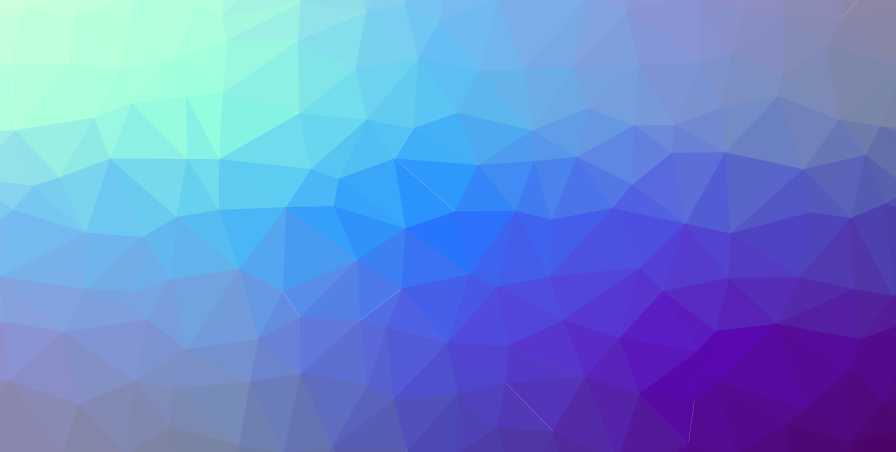
Reproduce this background procedurally as a WebGL 2 fragment shader.

```glsl
#version 300 es
precision highp float;
// Low-poly background: a jittered grid is split into triangles, and each one
// is filled flat with the blend of a horizontal and a vertical colour ramp
// (mint, blue, purple) taken at its center, mixed in a perceptual space.

#define ROWS 8.2                  // grid cells over the canvas height
#define SHIFT vec2(0.34, 0.15)    // grid offset in cells
#define JITTER 0.76               // vertex scatter, below 1
#define SEAM_SHARE 0.018          // share of triangles with a pale seam
#define SEAM_LIGHT 0.28           // strength of the seam
#define MINT vec3(0.80, 1.00, 0.86)
#define AQUA vec3(0.57, 1.00, 0.87)
#define BLUE vec3(0.09, 0.47, 1.00)
#define VIOLET vec3(0.36, 0.00, 0.75)
#define PLUM vec3(0.29, 0.00, 0.40)

uniform vec2 u_resolution;
out vec4 fragColor;

// Linear RGB to cone response
const mat3 CONES = mat3(0.4122, 0.2119, 0.0883,
                        0.5363, 0.6807, 0.2817,
                        0.0514, 0.1074, 0.6300);

float hash(vec2 p) {
  return fract(sin(dot(p, vec2(127.1, 311.7))) * 43758.5453);
}

float cross2(vec2 a, vec2 b) { return a.x * b.y - a.y * b.x; }

vec2 gridPoint(vec2 id) {
  return id + JITTER * (vec2(hash(id), hash(id + 57.3)) - 0.5);
}

// Colour conversion, for even blends between distant hues
vec3 toPerceptual(vec3 rgb) {
  return pow(CONES * pow(rgb, vec3(2.2)), vec3(1.0 / 3.0));
}

vec3 toDisplay(vec3 c) {
  return pow(clamp(inverse(CONES) * (c * c * c), 0.0, 1.0), vec3(1.0 / 2.2));
}

vec3 ramp(float t) {
  vec3 stops[5] = vec3[5](MINT, AQUA, BLUE, VIOLET, PLUM);
  float s = clamp(t, 0.0, 1.0) * 4.0;
  int i = min(int(s), 3);
  return mix(toPerceptual(stops[i]), toPerceptual(stops[i + 1]), s - float(i));
}

// Signed distance to the line a-b, positive on its left
float sideDistance(vec2 p, vec2 a, vec2 b) {
  vec2 edge = b - a;
  return cross2(edge, p - a) / max(length(edge), 1e-4);
}

// Adds one flat triangle: colour times coverage, and coverage
void addTriangle(vec2 p, vec2 a, vec2 b, vec2 c, float pixel, inout vec4 sum) {
  float seam = sideDistance(p, c, a);
  float inside = min(seam, min(sideDistance(p, a, b), sideDistance(p, b, c)));
  float cover = clamp(inside / pixel + 0.5, 0.0, 1.0);
  if (cover <= 0.0) return;
  vec2 center = (a + b + c) / 3.0;
  vec2 uv = (center + SHIFT) / ROWS;
  uv.x *= u_resolution.y / u_resolution.x;
  vec3 color = toDisplay(0.5 * (ramp(uv.x) + ramp(1.0 - uv.y)));
  float line = 1.0 - smoothstep(0.0, pixel, abs(seam));
  line *= step(hash(floor(center * 16.0)), SEAM_SHARE);
  color = mix(color, vec3(1.0), SEAM_LIGHT * line);
  sum += vec4(color, 1.0) * cover;
}

void main() {
  vec2 p = gl_FragCoord.xy / u_resolution.y * ROWS - SHIFT;
  float pixel = ROWS / u_resolution.y;
  vec4 sum = vec4(0.0);

  // Scattered points may push a neighbouring cell over this place
  for (int y = -1; y <= 1; y++) {
    for (int x = -1; x <= 1; x++) {
      vec2 id = floor(p) + vec2(x, y);
      vec2 a = gridPoint(id);
      vec2 b = gridPoint(id + vec2(1.0, 0.0));
      vec2 c = gridPoint(id + vec2(1.0, 1.0));
      vec2 d = gridPoint(id + vec2(0.0, 1.0));
      // Delaunay split: cut through the corners whose angles exceed a half turn
      float angles = cross2(b - a, d - a) * dot(d - c, b - c)
                   + dot(b - a, d - a) * cross2(d - c, b - c);
      if (angles < 0.0) {
        addTriangle(p, a, b, c, pixel, sum);
        addTriangle(p, a, c, d, pixel, sum);
      } else {
        addTriangle(p, a, b, d, pixel, sum);
        addTriangle(p, b, c, d, pixel, sum);
      }
    }
  }
  fragColor = vec4(sum.rgb / max(sum.a, 1e-3), 1.0);
}
```
